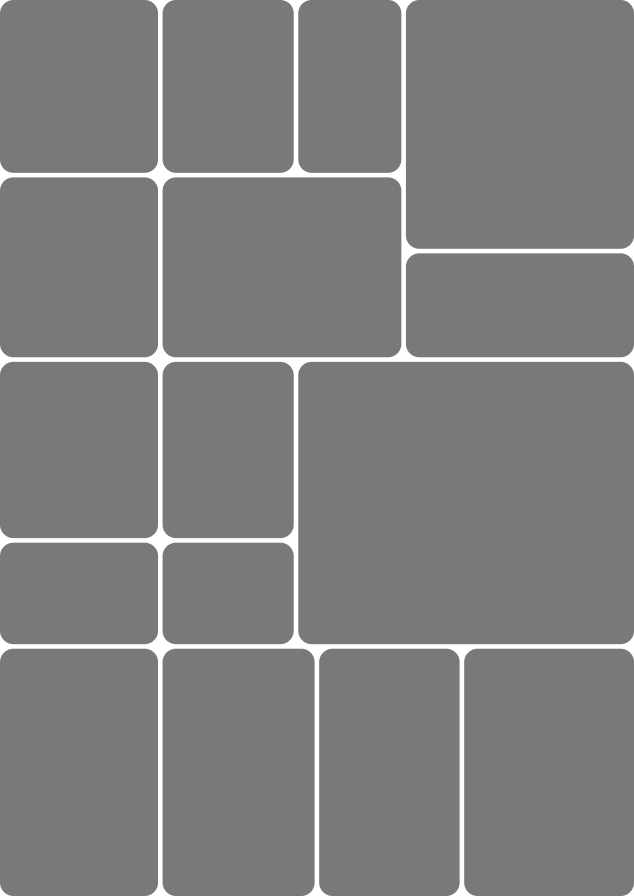
Give the GLSL for this pattern, as a WebGL 2 fragment shader.

```glsl
#version 300 es
precision highp float;

uniform vec2 u_resolution;
out vec4 fragColor;

// Cell holding the current point: low corner xy, high corner zw
vec4 cell;

// Split the cell at a line, keep the side with the point; true if on the low side
bool splitX(vec2 p, float x) {
    bool low = p.x < x;
    if (low) cell.z = min(cell.z, x); else cell.x = max(cell.x, x);
    return low;
}

bool splitY(vec2 p, float y) {
    bool low = p.y < y;
    if (low) cell.w = min(cell.w, y); else cell.y = max(cell.y, y);
    return low;
}

float roundedBox(vec2 p, vec2 halfSize, float radius) {
    vec2 q = abs(p) - halfSize + radius;
    return length(max(q, 0.0)) + min(max(q.x, q.y), 0.0) - radius;
}

void main() {
    // Canvas of 543 by 768 units, y pointing down
    vec2 uv = gl_FragCoord.xy / u_resolution;
    vec2 p = vec2(uv.x, 1.0 - uv.y) * vec2(543.0, 768.0);
    float pixel = 768.0 / u_resolution.y;
    float halfGap = 1.95;
    cell = vec4(vec2(-halfGap), vec2(543.0, 768.0) + halfGap);

    // Nested splits: three bands, then the tiles in each
    if (splitY(p, 308.2)) {
        if (splitX(p, 345.7)) {
            bool upper = splitY(p, 150.1);
            if (!splitX(p, 137.3) && upper) splitX(p, 253.5);
        } else {
            splitY(p, 215.2);
        }
    } else if (splitY(p, 554.1)) {
        if (splitX(p, 253.5)) {
            splitX(p, 137.3);
            splitY(p, 463.2);
        }
    } else {
        splitX(p, 137.3);
        splitX(p, 271.4);
        splitX(p, 395.6);
    }

    // Rounded tile inset by half the gap
    vec2 center = 0.5 * (cell.xy + cell.zw);
    vec2 halfSize = 0.5 * (cell.zw - cell.xy) - halfGap;
    float d = roundedBox(p - center, halfSize, 11.5);
    float tile = clamp(0.5 - d / pixel, 0.0, 1.0);
    fragColor = vec4(vec3(mix(1.0, 0.473, tile)), 1.0);
}
```
